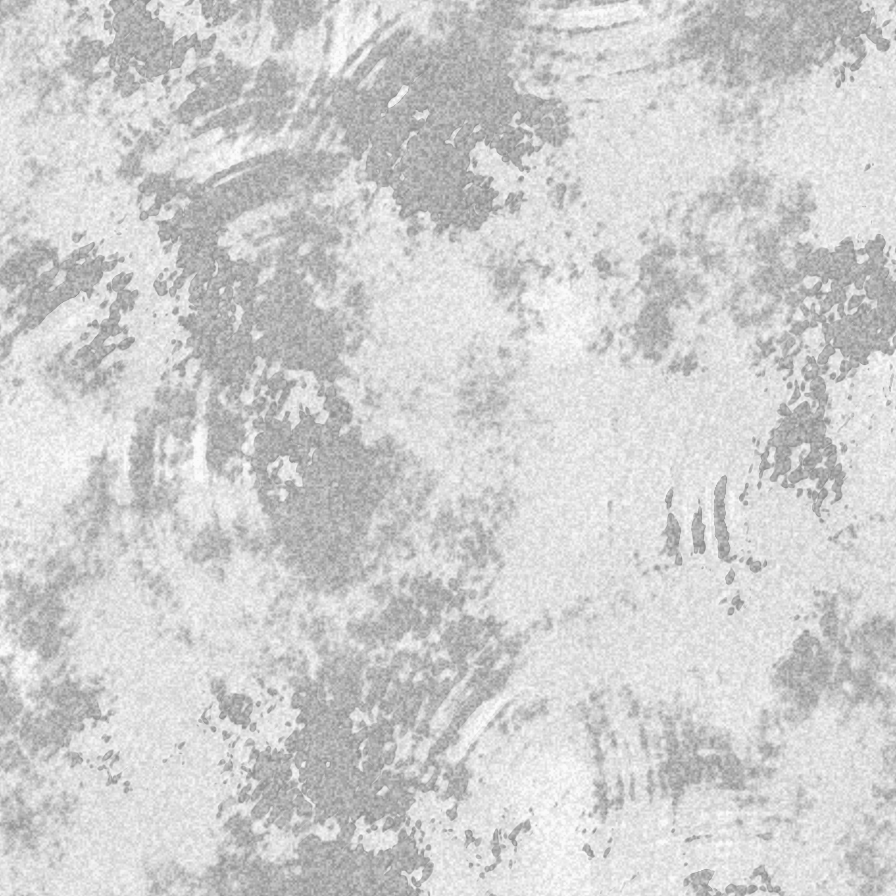
A Shadertoy shader for this texture:

```glsl
// Worn grey plaster with a patchy, chipped coat of pale paint.
// Layered noise sets the coverage, cellular noise pits it, arced brush strokes
// scratch it; a small relief term and fine grain finish the surface.

float hash(vec2 p) {
    vec3 q = fract(p.xyx * 0.1031);
    q += dot(q, q.yzx + 33.33);
    return fract((q.x + q.y) * q.z);
}

// Value noise, centred on zero
float noise(vec2 p) {
    vec2 i = floor(p), f = fract(p);
    f = f * f * (3.0 - 2.0 * f);
    float low = mix(hash(i), hash(i + vec2(1, 0)), f.x);
    float high = mix(hash(i + vec2(0, 1)), hash(i + vec2(1, 1)), f.x);
    return mix(low, high, f.y) - 0.5;
}

float layers(vec2 p, int count) {
    float sum = 0.0, amp = 1.0;
    for (int i = 0; i < count; i++) {
        sum += amp * noise(p);
        p = mat2(1.94, 0.4, -0.4, 1.94) * p + 17.3;
        amp *= 0.8;
    }
    return sum;
}

// Distance to the nearest scattered point
float cellular(vec2 p) {
    vec2 base = floor(p);
    float nearest = 2.0;
    for (int y = -1; y <= 1; y++)
        for (int x = -1; x <= 1; x++) {
            vec2 cell = base + vec2(x, y);
            vec2 point = cell + vec2(hash(cell), hash(cell + 71.7));
            nearest = min(nearest, length(point - p));
        }
    return nearest;
}

// Bristle marks curving around a far pivot, fading out from each spot
float strokes(vec2 p) {
    float sum = 0.0;
    for (int i = 0; i < 10; i++) {
        float id = float(i);
        vec2 spot = vec2(hash(vec2(id, 3.0)), hash(vec2(id, 8.0)));
        float angle = 6.2832 * hash(vec2(id, 15.0));
        vec2 dir = vec2(cos(angle), sin(angle));
        vec2 q = p - spot;
        float radius = length(q - 0.3 * dir);
        float along = dot(q, vec2(-dir.y, dir.x));
        float bristle = noise(vec2(radius * 150.0, along * 9.0) + id * 19.0);
        sum += bristle * exp(-dot(q, q) / 0.009);
    }
    return sum;
}

// Paint coverage: positive where the pale coat survives
float coverage(vec2 p) {
    float patches = layers(p * vec2(5.5, 4.7) + 4.0, 6);
    vec2 slanted = vec2(p.x - 0.3 * p.y, p.y) * vec2(100.0, 74.0);
    slanted += 1.2 * noise(p * 60.0);
    float pits = cellular(slanted) - 0.45;
    return patches + 0.55 * pits + 1.5 * strokes(p) + 0.03;
}

void mainImage(out vec4 fragColor, in vec2 fragCoord) {
    vec2 p = fragCoord / min(iResolution.x, iResolution.y);

    // Edges are crisp in some regions and blurred in others
    float blur = smoothstep(-0.2, 0.25, noise(p * 6.0 + 40.0));
    float width = mix(0.08, 0.4, blur);
    float cover = coverage(p);
    float paint = smoothstep(-width, width, cover);

    // Light from the upper left, and a dark line just outside the paint
    float lit = cover - coverage(p + vec2(-0.0016, 0.0016));
    float relief = clamp(lit, -0.4, 0.4) * (1.0 - 0.6 * blur);
    float outside = (cover + 0.12) / 0.08;
    float rim = exp(-outside * outside) * (1.0 - blur);

    // Plaster and paint tones with broad drift and fine grain
    float drift = noise(p * 9.0 + 80.0);
    float grain = noise(p * 430.0) + 0.6 * noise(p * 250.0 + 9.0);
    float grey = mix(0.69, 0.885, paint);
    grey += 0.03 * drift - 0.045 * rim - 0.10 * relief;
    grey += grain * mix(0.17, 0.12, paint);

    // Thin raised bristle lines and a few brighter dabs
    grey += 0.07 * smoothstep(0.2, 0.45, strokes(p + 0.002));
    grey += 0.05 * smoothstep(0.2, 0.4, noise(p * 8.0 + 120.0)) * paint;

    fragColor = vec4(vec3(clamp(grey, 0.56, 0.98)), 1.0);
}
```
